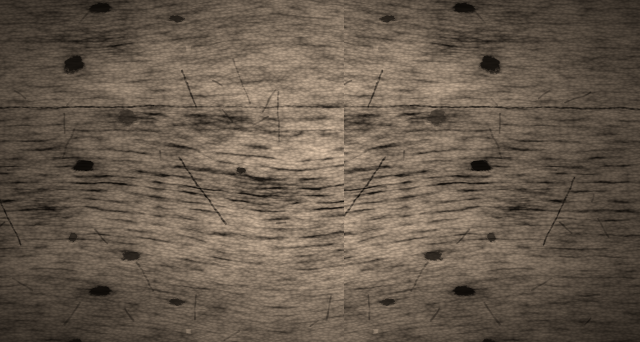
A Shadertoy shader for this texture:

```glsl
// Weathered wooden board with knots, nail holes and scratches, mirrored beyond a seam right of centre.

// Holes and knots: centre, radii; then how dark each one is
const vec4 HOLES[8] = vec4[8](
    vec4(.296, .024, .033, .014), vec4(.214, .187, .029, .026),
    vec4(.371, .342, .027, .021), vec4(.248, .486, .032, .017),
    vec4(.381, .748, .026, .015), vec4(.515, .055, .022, .009),
    vec4(.214, .695, .013, .013), vec4(.704, .498, .013, .009));
const float DEPTH[8] = float[8](.98, .88, .4, 1., .66, .65, .55, .75);

// Scratches: start, end; then strength
const vec4 SCRATCHES[10] = vec4[10](
    vec4(.534, .206, .573, .311), vec4(.522, .461, .660, .655),
    vec4(.680, .170, .730, .300), vec4(.182, .461, .218, .376),
    vec4(.400, .765, .450, .850), vec4(-.03, .520, .062, .716),
    vec4(-.30, .319, .450, .311), vec4(.450, .311, 1.02, .313),
    vec4(.730, .384, 1.02, .382), vec4(.813, .270, .815, .410));
const float WEIGHT[10] = float[10](.5, .6, .25, .25, .3, .55, .6, .4, .25, .3);

// Dark stains: centre, radii
const vec4 STAINS[6] = vec4[6](
    vec4(.625, .355, .070, .035), vec4(.790, .375, .060, .025),
    vec4(.800, .550, .110, .045), vec4(.430, .340, .080, .030),
    vec4(.130, .590, .090, .050), vec4(.270, .110, .160, .045));

const float TILE = .828;

vec2 hash2(vec2 c) {
    return fract(sin(vec2(dot(c, vec2(127.1, 311.7)), dot(c, vec2(269.5, 183.3)))) * 43758.5);
}

// Cellular noise: distance to the nearest scattered point
float cells(vec2 p) {
    vec2 id = floor(p), f = fract(p);
    float nearest = 2.;
    for (int y = -1; y <= 1; y++)
        for (int x = -1; x <= 1; x++) {
            vec2 o = vec2(x, y);
            vec2 d = o + hash2(id + o) - f;
            nearest = min(nearest, dot(d, d));
        }
    return sqrt(nearest);
}

// Layered, rotated sines, roughly -1 to 1
float waves(vec2 p) {
    float sum = 0., amp = .5;
    for (int i = 0; i < 4; i++) {
        sum += amp * sin(p.x + 1.7 * sin(p.y));
        p = mat2(1.6, 1.2, -1.2, 1.6) * p + 1.3;
        amp *= .55;
    }
    return sum;
}

// Soft thin stroke between two points
float stroke(vec2 p, vec2 a, vec2 b, float px) {
    vec2 ab = b - a;
    float d = length(p - a - ab * clamp(dot(p - a, ab) / dot(ab, ab), 0., 1.));
    return 1. - smoothstep(.0004, .001 + 1.2 * px, d);
}

float wrapY(float y) {
    return mod(y + .5 * TILE, TILE) - .5 * TILE;
}

void mainImage(out vec4 fragColor, in vec2 fragCoord) {
    float px = 1. / iResolution.y;
    vec2 p = vec2(fragCoord.x, iResolution.y - fragCoord.y) * px;
    vec2 q = vec2(p.x > 1.007 ? 1.65 - p.x : p.x, p.y);

    // Light falling off towards the borders
    float side = (p.x - .91) / .92;
    float light = .165 + .41 * exp(-1.35 * side * side);
    light *= 1. - .36 * smoothstep(.2, .56, abs(p.y - .48));

    // Growth rings spreading around a pale eye
    float e = (q.x - .82) / .36;
    float v = q.y - .07 * exp(-e * e) * tanh((q.y - .33) * 7.)
        + .008 * waves(q * vec2(5., 9.)) + .0016 * waves(q * vec2(38., 50.));
    float ring = pow(.5 + .5 * sin(v * 262. + 3. * waves(vec2(q.x * 3., v * 17.))), 4.);
    float band = (q.y - .56) / .19;
    float ringStrength = .16 + .38 * exp(-band * band);

    // Fibres, grit and blotches at several sizes
    float fibre = cells(vec2(q.x * 17., v * 125.));
    float grit = cells(q * vec2(75., 150.) + 7.);
    float wear = cells(q * vec2(11., 26.) + .25 * waves(q * 30.));
    float tone = 1.08 - ringStrength * ring * smoothstep(.1, .7, wear) * (.6 + fibre);
    tone -= .32 * (fibre - .45) + .34 * (grit - .45) + .22 * (wear - .45);
    tone += .15 * waves(q * vec2(4., 13.) + 2.) + .09 * waves(q * vec2(19., 33.));
    tone += .05 * waves(vec2(q.x * 9., v * 90.));

    for (int i = 0; i < 6; i++) {
        vec2 d = (q - STAINS[i].xy) / STAINS[i].zw;
        d += .5 * waves(q * vec2(18., 30.) + float(i));
        tone -= .42 * exp(-dot(d, d)) * (.5 + fibre);
    }
    float l = light * max(tone, .2);

    // Scratches with a slight wobble and broken edges
    vec2 s = q + .003 * vec2(waves(q * 35.), waves(q * 31. + 5.));
    for (int i = 0; i < 10; i++)
        l *= 1. - WEIGHT[i] * stroke(s, SCRATCHES[i].xy, SCRATCHES[i].zw, px) * (.5 + .8 * grit);

    // Scattered faint nicks in many directions
    for (int i = 0; i < 28; i++) {
        vec2 h = hash2(vec2(i, 3)), k = hash2(vec2(i, 8));
        vec2 a = vec2(h.x * 1.2 - .2, h.y);
        vec2 b = a + (.02 + .06 * k.x) * vec2(cos(k.y * 3.14), sin(k.y * 3.14));
        l *= 1. - .38 * stroke(s, a, b, px) * (.3 + wear);
    }

    // Holes with ragged rims, a soft shadow and a worn lower lip
    for (int i = 0; i < 8; i++) {
        vec2 d = vec2(q.x - HOLES[i].x, wrapY(q.y - HOLES[i].y)) / HOLES[i].zw;
        float edge = length(d) - 1. + .3 * waves(d * 2.2 + float(i) * 2.);
        float lip = exp(-14. * (edge - .35) * (edge - .35)) * clamp(d.y, 0., 1.);
        l *= 1. - .35 * DEPTH[i] * exp(-1.8 * max(edge, 0.));
        l += .22 * lip * light;
        l = mix(l, .045 + .09 * fibre * (1. - .6 * DEPTH[i]), DEPTH[i] * (1. - smoothstep(-.2, .1, edge)));
    }

    // Pale chip
    vec2 chip = abs(vec2(q.x - .551, wrapY(q.y - .141))) - vec2(.004, .003);
    l += .16 * (1. - smoothstep(0., 2. * px, max(chip.x, chip.y)));

    vec3 color = l * vec3(1., .89, .775) - vec3(0., .006, .012);
    fragColor = vec4(clamp(color, 0., 1.), 1.);
}
```
